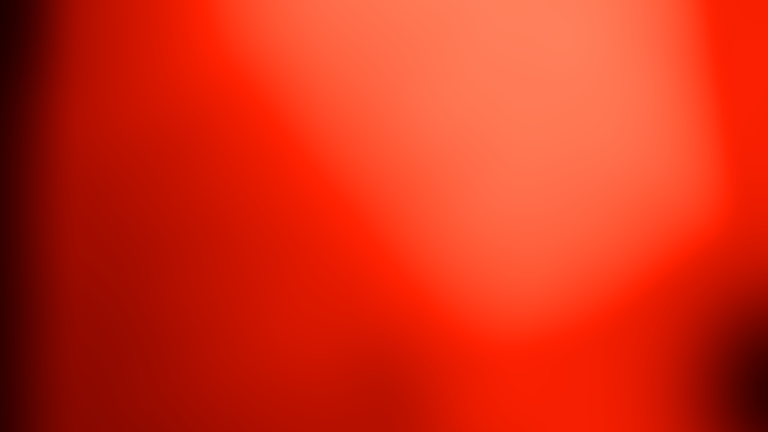
A Shadertoy shader for this background:

```glsl
float softMin(float a, float b, float k) {
    float h = max(k - abs(a - b), 0.0) / k;
    return min(a, b) - h * h * k * 0.25;
}

float softMax(float a, float b, float k) {
    return -softMin(-a, -b, k);
}

// Signed distance to a line, positive on the side of the normal
float halfPlane(vec2 p, vec2 onLine, vec2 normal) {
    return dot(p - onLine, normalize(normal));
}

float glow(vec2 p, vec2 centre, vec2 radius) {
    vec2 q = (p - centre) / radius;
    return exp(-dot(q, q));
}

vec2 gradientAt(vec2 cell) {
    float angle = 6.2832 * fract(sin(dot(cell, vec2(127.1, 311.7))) * 437.58);
    return vec2(cos(angle), sin(angle));
}

float gradientNoise(vec2 p) {
    vec2 i = floor(p), f = fract(p), u = f * f * (3.0 - 2.0 * f), e = vec2(1, 0);
    return mix(mix(dot(gradientAt(i), f), dot(gradientAt(i + e), f - e), u.x),
               mix(dot(gradientAt(i + e.yx), f - e.yx), dot(gradientAt(i + 1.0), f - 1.0), u.x), u.y);
}

// Dark red through pure red to warm coral
vec3 heatColour(float heat) {
    float red = min(0.06 + 1.4 * heat, 1.0);
    float base = min(heat / 0.68, 1.0);
    float over = heat - 0.68;
    float coral = 0.5 * (over + sqrt(over * over + 0.0003));
    return vec3(red, 0.13 * base * base + 1.15 * coral, 1.12 * coral);
}

void mainImage(out vec4 fragColor, in vec2 fragCoord) {
    vec2 p = fragCoord / iResolution.y;

    // Bright region bounded by soft edges
    float diagonal = halfPlane(p, vec2(0.79, 0.53), vec2(0.77, 0.64));
    float leftEdge = softMin(diagonal, 1.2 * (p.x - 0.47), 0.08);
    float bottomEdge = p.y - 0.185;
    float lowerEdge = halfPlane(p, vec2(1.5, 0.325), vec2(-0.58, 0.81));
    float rightEdge = 1.7 * halfPlane(p, vec2(1.67, 0.78), vec2(-0.99, -0.14));
    float rightSide = softMin(softMin(lowerEdge, rightEdge, 0.12), bottomEdge, 0.12);
    float d = softMin(leftEdge, softMax(rightSide, -0.03, 0.03), 0.1);

    // Quick saturation inside, slow fade outside
    float heat = d > 0.0 ? 0.68 + 0.34 * (1.0 - exp(-4.8 * d))
                         : 0.68 - 0.43 * (1.0 - exp(2.0 * d));
    heat += 0.06 * glow(p, vec2(0.6, 0.2), vec2(0.2, 0.25));
    heat -= 0.06 * glow(p, vec2(0.92, 0.1), vec2(0.14, 0.16));
    heat += 0.012 * gradientNoise(p * 6.0);

    // Shadows in the lower right corner and along the left side
    heat *= 1.0 - 0.88 * glow(p, vec2(1.82, 0.09), vec2(0.23, 0.26));
    heat *= mix(0.15, 1.0, smoothstep(-0.06, 0.19, p.x));
    heat *= 1.0 - 0.6 * glow(p, vec2(0.0, 1.0), vec2(0.13, 0.25));

    fragColor = vec4(heatColour(heat), 1.0);
}
```
